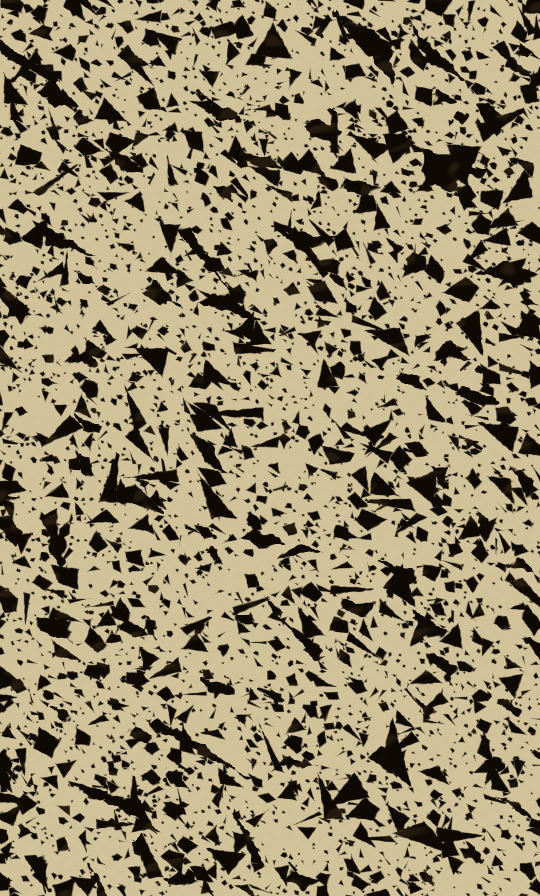
This texture is drawn by a WebGL 2 fragment shader. Its source:

```glsl
#version 300 es
precision highp float;
// Angular dark grains, ragged clumps and fine specks drifting diagonally over sand-coloured ground.

uniform vec2 u_resolution;
out vec4 outColor;

const float TAU = 6.2831853;
const float DRIFT_ANGLE = -0.6;
const vec3 SAND = vec3(0.82, 0.76, 0.60);
const vec3 INK = vec3(0.055, 0.037, 0.010);
const vec3 UMBER = vec3(0.20, 0.155, 0.085);

vec3 hash3(vec2 cell, float seed) {
    vec3 h = fract(vec3(cell.xyx + seed * 17.3) * vec3(0.1031, 0.1030, 0.0973));
    h += dot(h, h.yxz + 33.33);
    return fract((h.xxy + h.yzz) * h.zyx);
}

vec2 rotate(vec2 p, float angle) {
    float c = cos(angle), s = sin(angle);
    return vec2(c * p.x - s * p.y, s * p.x + c * p.y);
}

// Layered sines, each bent by the other axis; roughly -1 to 1
float ripple(vec2 p, float frequency) {
    vec2 q = p * frequency;
    float broad = sin(q.x + 1.7 * sin(q.y * 0.73 + 0.6));
    float cross_ = sin(q.y * 1.31 + 1.9 * sin(q.x * 0.57 + 2.1));
    float fine = sin(q.x * 2.3 - q.y * 1.9 + 1.5 * broad);
    return 0.4 * broad + 0.35 * cross_ + 0.25 * fine;
}

// Irregular convex polygon from half-planes; radius is the mean inner radius
float polygon(vec2 p, float radius, vec2 cell, float seed) {
    vec3 shape = hash3(cell, seed + 3.0);
    float sides = 3.0 + floor(shape.x * 2.4);
    float turn = -0.97 + (shape.y - 0.5) * 1.8;
    float d = -1e3;
    for (float i = 0.0; i < 5.0; i++) {
        if (i >= sides) break;
        vec3 side = hash3(cell, seed + 5.0 + i);
        float angle = turn + (i + (side.x - 0.5) * 0.5) * TAU / sides;
        float reach = radius * mix(0.7, 1.3, side.y);
        d = max(d, dot(p, vec2(cos(angle), sin(angle))) - reach);
    }
    return d;
}

// Distance to the nearest grain of one scattered layer
float grains(vec2 p, float cells, float share, vec2 radii, float stretch, float seed) {
    vec2 q = p * cells;
    vec2 home = floor(q);
    vec2 squeeze = vec2(inversesqrt(stretch), sqrt(stretch));
    float nearest = 1.0;
    for (int y = -1; y <= 1; y++) {
        for (int x = -1; x <= 1; x++) {
            vec2 cell = home + vec2(x, y);
            vec3 pick = hash3(cell, seed);
            if (pick.z > share) continue;
            vec2 center = cell + mix(vec2(0.1), vec2(0.9), pick.xy);
            vec3 trait = hash3(cell, seed + 1.0);
            float crowding = 1.0 + 0.25 * ripple(center / cells * vec2(0.6, 1.3), 19.0);
            float radius = mix(radii.x, radii.y, trait.x * trait.x) * crowding;
            vec2 local = rotate(q - center, (trait.y - 0.5) * 0.9) * squeeze;
            nearest = min(nearest, polygon(local, radius, cell, seed));
        }
    }
    return nearest / cells;
}

void main() {
    vec2 p = gl_FragCoord.xy / u_resolution.x;
    vec2 q = rotate(p, -DRIFT_ANGLE) + 7.0;

    // Small chips along the outlines, stronger bites out of the clumps
    float chips = ripple(p, 260.0);
    float bites = ripple(p + 3.0, 150.0);
    vec2 bent = q + 0.0035 * vec2(ripple(q, 95.0), ripple(q.yx + 5.0, 85.0));

    float clumps = grains(bent, 8.5, 0.55, vec2(0.09, 0.18), 2.4, 11.0);
    clumps += 0.0035 * bites + 0.0015 * chips;
    float large = grains(q, 20.0, 0.78, vec2(0.13, 0.35), 1.3, 23.0);
    large += 0.0012 * bites + 0.0008 * chips;
    float medium = grains(q, 34.0, 0.55, vec2(0.08, 0.25), 1.3, 41.0);
    medium += 0.0006 * chips;
    float specks = grains(q, 74.0, 0.30, vec2(0.09, 0.28), 1.2, 59.0);

    float d = min(min(clumps, large), min(medium, specks));
    float edge = max(0.0017, 0.6 / u_resolution.x);
    float cover = 1.0 - smoothstep(-edge, edge, d);

    // Faint brown mottling inside the grains
    float mottle = smoothstep(0.35, 0.8, ripple(q + 2.0, 60.0));
    vec3 dark = mix(INK, UMBER, 0.6 * mottle);
    vec3 ground = SAND * (1.0 + 0.008 * ripple(p, 210.0));
    outColor = vec4(mix(ground, dark, cover), 1.0);
}
```
